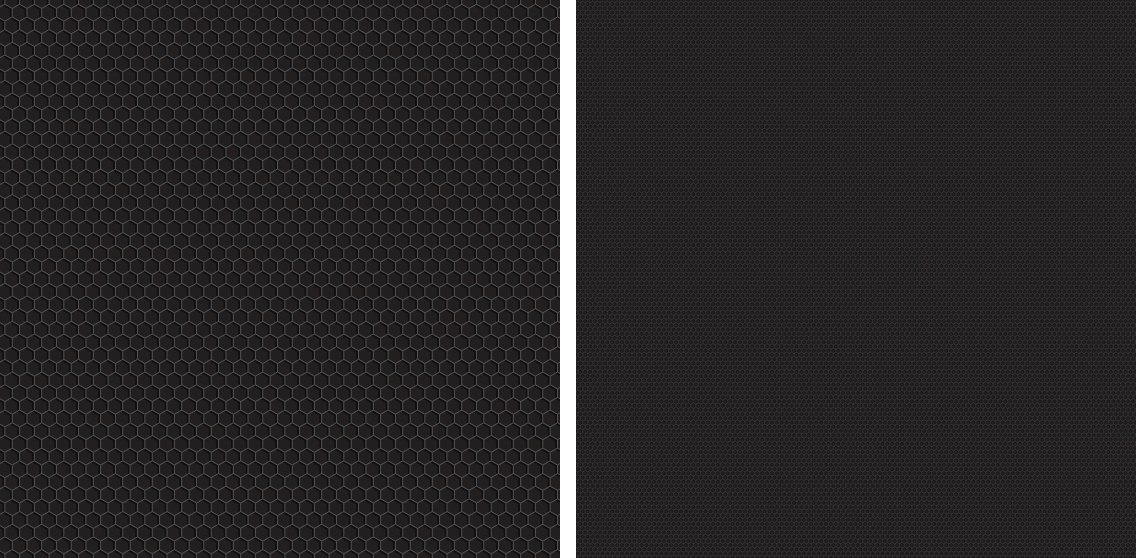
Left, the tile; right, the same tile 3 across and 3 down.
A Shadertoy shader for this pattern:

```glsl
// Dark honeycomb mesh: thin grey hexagonal ribs over recessed, shaded cells.

const float COLUMNS = 38.0;            // cells across
const float ROWS = 44.0;               // staggered rows down, must be even
const float ROW_STEP = 0.8660254;      // row spacing in cell widths
const float COLUMN_SHIFT = 0.83;       // centre of the first cell, in cell widths
const float RIB_HALF_WIDTH = 0.035;
const vec2 FLOOR_SHIFT = vec2(-0.160, -0.092);
const vec3 RIB_COLOR = vec3(0.315, 0.315, 0.315);
const vec3 FLOOR_COLOR = vec3(0.130, 0.120, 0.126);
const vec3 SHADOW_COLOR = vec3(0.063, 0.057, 0.058);
const vec3 WARM_TINT = vec3(0.012, 0.0, -0.004);

float hash(vec2 p) {
    vec3 q = fract(vec3(p.xyx) * 0.1031);
    q += dot(q, q.yzx + 33.33);
    return fract((q.x + q.y) * q.z);
}

// Signed distance to a hexagon of unit width with upright sides.
float hexagon(vec2 p) {
    p = abs(p);
    return max(p.x, dot(p, vec2(0.5, ROW_STEP))) - 0.5;
}

// Coverage of the region where the distance is negative.
float inside(float distance, float pixel) {
    return 1.0 - smoothstep(-0.6 * pixel, 0.6 * pixel, distance);
}

void mainImage(out vec4 fragColor, in vec2 fragCoord) {
    vec2 p = fragCoord / iResolution.xy * vec2(COLUMNS, ROWS * ROW_STEP);
    p.x -= COLUMN_SHIFT;
    float pixel = COLUMNS / iResolution.x;

    // Nearest centre among the even and the odd rows.
    vec2 period = vec2(1.0, 2.0 * ROW_STEP);
    vec2 evenId = floor(p / period + 0.5);
    vec2 oddId = floor(p / period) + 0.5;
    vec2 evenPos = p - evenId * period;
    vec2 oddPos = p - oddId * period;
    bool isEven = dot(evenPos, evenPos) < dot(oddPos, oddPos);
    vec2 local = isEven ? evenPos : oddPos;
    vec2 id = mod(isEven ? evenId : oddId, vec2(COLUMNS, 0.5 * ROWS));

    // Faint warm cast on a few cells.
    float warmth = smoothstep(0.7, 1.0, hash(id * 2.0 + 1.0));
    vec3 color = FLOOR_COLOR + WARM_TINT * warmth;

    // Recess wall shaded along the right and upper right sides.
    float lit = inside(hexagon(local - FLOOR_SHIFT), pixel);
    color = mix(SHADOW_COLOR, color, lit);

    // Ribs between the cells.
    float rib = inside(-hexagon(local) - RIB_HALF_WIDTH, pixel);
    color = mix(color, RIB_COLOR, rib);

    fragColor = vec4(color, 1.0);
}
```
